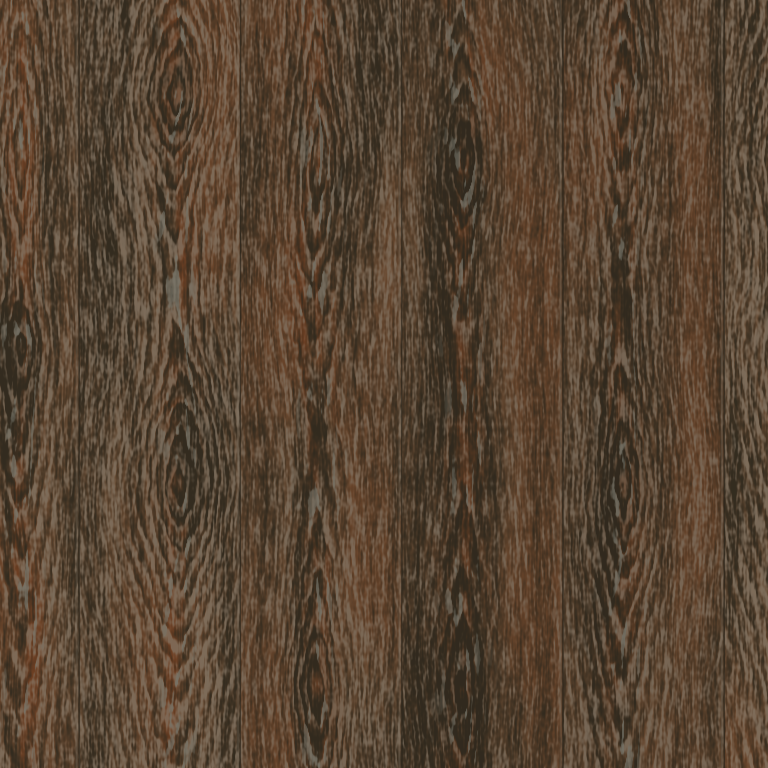
This texture is drawn by a WebGL 1 fragment shader. Its source:

```glsl
precision highp float;
uniform vec2 u_resolution;

#define PLANK_WIDTH 0.21
#define FIRST_SEAM 0.103
#define SEAM_HALF 0.0010
#define RINGS 92.0
#define PORES vec2(310.0, 30.0)
#define LIME_AMOUNT 0.68
#define DARK vec3(0.195, 0.165, 0.118)
#define BROWN vec3(0.40, 0.285, 0.19)
#define RUST vec3(0.42, 0.235, 0.125)
#define LIME vec3(0.515, 0.47, 0.41)
#define ASH vec3(0.45, 0.45, 0.41)

float hash(vec2 p) {
  return fract(sin(dot(p, vec2(127.1, 311.7))) * 43758.5);
}

float cornerSlope(vec2 cell, vec2 corner, vec2 f) {
  float angle = 6.2832 * hash(cell + corner);
  return dot(vec2(cos(angle), sin(angle)), f - corner);
}

// Gradient noise, roughly -1 to 1
float noise(vec2 p) {
  vec2 c = floor(p), f = p - c;
  vec2 s = f * f * f * (f * (f * 6.0 - 15.0) + 10.0);
  float low = mix(cornerSlope(c, vec2(0.0), f), cornerSlope(c, vec2(1.0, 0.0), f), s.x);
  float high = mix(cornerSlope(c, vec2(0.0, 1.0), f), cornerSlope(c, vec2(1.0), f), s.x);
  return 1.5 * mix(low, high, s.y);
}

// Height of the lower (k = 0) or upper (k = 1) knot in a plank
float knotHeight(float id, float k) {
  return mix(0.3 + 0.24 * cos(1.25 * id), 0.82 + 0.06 * cos(2.1 * (id - 1.0)), k);
}

vec3 plankColor(vec2 uv, float id, float across) {
  vec2 seed = vec2(id * 17.3, id * 9.1);
  float breadth = 0.5 + 0.5 * cos(1.57 * (id - 1.0));

  // Grain bends around a wandering heart line
  float x = across - 0.03 * cos(0.85 * id);
  x += 0.008 * noise(uv * vec2(5.0, 3.0) + seed);
  x += 0.003 * noise(uv * vec2(22.0, 8.0) + seed);

  // Knots: nearness along the plank, and a dark halo with an eye
  float closeness = 0.0, halo = 0.0, eye = 0.0;
  for (int k = 0; k < 2; k++) {
    float fk = float(k);
    float strength = mix(0.85, 0.7 + 0.3 * cos(3.1416 * (id - 1.0)), fk);
    float dy = uv.y - knotHeight(id, fk);
    dy = (dy + 0.010 * noise(uv * vec2(16.0, 12.0) + seed + fk)) * mix(0.45, 1.0, strength);
    closeness += 1.0 / (dy * dy + 0.00002);
    float e = length(vec2(x, dy * 0.45));
    halo = max(halo, strength * strength * exp(-e * e / 0.0010));
    eye = max(eye, strength * strength * exp(-e * e / 0.00005));
  }
  float along = inversesqrt(closeness);

  // Growth rings cut by the plank surface: eyes at knots, pointed arches between
  float depth = along / (mix(4.0, 2.5, breadth) * (1.0 + along));
  float side = sqrt(x * x + 0.000004);
  float radius = pow(pow(side, 1.45) + pow(depth, 1.45), 0.69);
  float phase = 6.2832 * (radius * RINGS + 0.26 * noise(uv * vec2(120.0, 42.0))
              + 0.6 * noise(uv * vec2(11.0, 4.5) + seed));
  float ring = sin(phase + 0.6 * sin(phase));
  float reach = mix(0.036, 0.085, breadth);
  float figure = max(exp(-x * x / (reach * reach)), halo);

  // Broad stains, long streaks and short open pores
  float stain = noise(uv * vec2(8.0, 2.6) + seed + 31.0);
  float band = noise(vec2(x * 26.0, uv.y * 1.8) + seed + 11.0);
  float streak = noise(vec2(x * 80.0, uv.y * 3.5) + seed);
  float fibre = noise(vec2(x, uv.y) * PORES + seed);
  float pore = noise(vec2(radius * 235.0, uv.y * 30.0 + x * 35.0) + seed + 57.0);
  float speck = noise(uv * vec2(290.0, 130.0) + seed);

  float tone = 0.56 + 0.28 * stain + 0.22 * band + 0.22 * streak;
  tone += 0.30 * fibre + 0.16 * speck + 0.27 * figure * ring - 0.40 * halo + 0.32 * eye;

  // Rusty heartwood
  float heart = exp(-x * x / 0.0007) * smoothstep(-0.4, 0.4, streak - 0.4 * stain);
  float rust = clamp(0.8 * heart + 0.4 * smoothstep(-0.1, 0.6, stain) + 0.5 * eye, 0.0, 0.9);
  vec3 color = mix(DARK, mix(BROWN, RUST, rust), smoothstep(0.0, 1.0, tone));

  // Pale lime caught in the pores and between the rings
  float fill = 0.46 * pore + 0.42 * fibre + 0.32 * speck + 0.36 * figure * ring;
  fill += 0.20 * streak + 0.16 * band + 0.16 * (breadth - 0.5) - 0.16 * heart;
  color = mix(color, LIME, LIME_AMOUNT * smoothstep(-0.22, 0.62, fill) * (1.0 - 0.5 * halo));

  // Cool slivers beside the heart
  float sliver = noise(vec2(x * 130.0 + radius * 70.0, uv.y * 15.0) + seed + 83.0);
  sliver += 0.22 * ring + 0.15 * speck;
  color = mix(color, ASH, 0.7 * smoothstep(0.34, 0.6, sliver) * exp(-x * x / 0.0008));

  return color * (0.97 + 0.07 * hash(seed + 5.0));
}

void main() {
  vec2 uv = gl_FragCoord.xy / u_resolution;
  float pixel = 1.0 / u_resolution.x;
  float plank = (uv.x - FIRST_SEAM) / PLANK_WIDTH;
  float id = floor(plank) + 1.0;
  float across = (fract(plank) - 0.5) * PLANK_WIDTH;
  vec3 color = plankColor(uv, id, across);

  // Seam: dark groove with a worn pale edge on its left
  float edge = 0.5 * PLANK_WIDTH - abs(across);
  float wear = 0.6 + 0.4 * noise(uv * vec2(40.0, 16.0));
  float bevel = 1.0 - smoothstep(0.0, 0.0012 + pixel, abs(edge - 0.003));
  color = mix(color, LIME, 0.5 * wear * bevel * step(0.0, across));
  float groove = 1.0 - smoothstep(SEAM_HALF - 0.5 * pixel, SEAM_HALF + 0.5 * pixel, edge);
  color = mix(color, DARK * 0.9, 0.7 * groove);

  gl_FragColor = vec4(color, 1.0);
}
```
